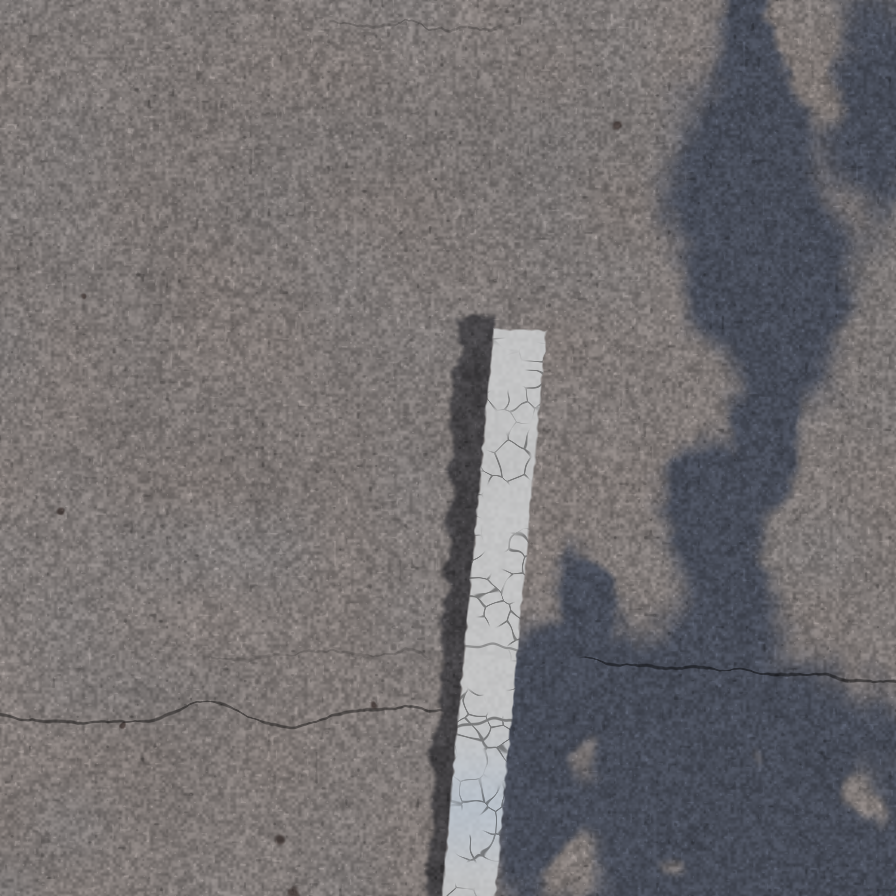
Give the GLSL for this texture, as a Shadertoy shader.

```glsl
// Sunlit asphalt with a cracked white painted stripe and a dark seam beside it.
// Soft ellipses bent by noise form the leafy shade; layered value noise gives the
// grain, and thin distance bands give the cracks.

#define ASPHALT vec3(0.490, 0.467, 0.460)
#define SHADE vec3(0.278, 0.297, 0.345)
#define SEAM vec3(0.245, 0.240, 0.252)
#define PAINT vec3(0.755, 0.757, 0.760)
#define GRAIN 0.30
#define STRIPE_TOP 0.633
#define STRIPE_WIDTH 0.059
#define SHADE_WARP 0.035
#define PAINT_CELLS 42.0

float hash(vec2 p) {
    vec3 q = fract(p.xyx * 0.1031);
    q += dot(q, q.yzx + 33.33);
    return fract((q.x + q.y) * q.z);
}

float noise(vec2 p) {
    vec2 i = floor(p), f = fract(p);
    f = f * f * (3.0 - 2.0 * f);
    return mix(mix(hash(i), hash(i + vec2(1, 0)), f.x),
               mix(hash(i + vec2(0, 1)), hash(i + vec2(1, 1)), f.x), f.y);
}

float fbm(vec2 p) {
    float sum = 0.0, amp = 0.5;
    for (int i = 0; i < 4; i++) {
        sum += amp * noise(p);
        p = mat2(1.6, 1.2, -1.2, 1.6) * p + 7.3;
        amp *= 0.5;
    }
    return sum;
}

// Gap between the two nearest cell centres: zero on cell borders.
float cellBorder(vec2 p) {
    vec2 cell = floor(p);
    float near = 9.0, next = 9.0;
    for (int j = -1; j <= 1; j++)
    for (int i = -1; i <= 1; i++) {
        vec2 c = cell + vec2(i, j);
        float d = length(c + vec2(hash(c), hash(c + 51.7)) - p);
        next = min(next, max(near, d));
        near = min(near, d);
    }
    return next - near;
}

float bell(float x, float centre, float width) {
    float d = (x - centre) / width;
    return exp(-d * d);
}

float span(float x, float a, float b) {
    return smoothstep(a - 0.01, a + 0.01, x) * (1.0 - smoothstep(b - 0.01, b + 0.01, x));
}

float band(float d, float width) {
    return 1.0 - smoothstep(width * 0.35, width * 1.4, abs(d));
}

// Each ellipse holds its centre and radii.
float treeShade(vec2 p) {
    vec4 dark[12] = vec4[12](
        vec4(0.840, 0.800, 0.085, 0.150), vec4(0.865, 0.650, 0.075, 0.095),
        vec4(0.835, 0.980, 0.032, 0.080), vec4(0.985, 0.890, 0.050, 0.110),
        vec4(0.780, 0.450, 0.036, 0.050), vec4(0.805, 0.350, 0.052, 0.100),
        vec4(0.850, 0.520, 0.025, 0.080), vec4(0.655, 0.330, 0.024, 0.060),
        vec4(0.700, 0.230, 0.085, 0.060), vec4(0.600, 0.150, 0.060, 0.130),
        vec4(0.850, 0.150, 0.190, 0.120), vec4(0.850, 0.000, 0.200, 0.110));
    vec4 gaps[6] = vec4[6](
        vec4(0.660, 0.165, 0.030, 0.042), vec4(0.965, 0.110, 0.026, 0.045),
        vec4(0.640, 0.040, 0.032, 0.030), vec4(0.760, 0.030, 0.030, 0.030),
        vec4(0.845, 0.145, 0.020, 0.030), vec4(0.905, 0.935, 0.026, 0.060));
    vec2 q = p + SHADE_WARP * (vec2(fbm(p * 15.0), fbm(p * 15.0 + 40.0)) - 0.47) * 2.0;
    float cover = 0.0;
    for (int i = 0; i < 12; i++) {
        vec2 d = (q - dark[i].xy) / dark[i].zw;
        cover += exp(-dot(d, d));
    }
    for (int i = 0; i < 6; i++) {
        vec2 d = (q - gaps[i].xy) / gaps[i].zw;
        cover -= 0.75 * exp(-dot(d, d));
    }
    cover += 0.35 * (fbm(p * 22.0 + 9.0) - 0.47);
    return smoothstep(0.14, 0.66, cover) * smoothstep(0.53, 0.57, p.x);
}

float groundCracks(vec2 p) {
    float wiggle = 0.012 * (fbm(vec2(p.x * 35.0, 3.0)) - 0.47);
    float left = 0.200 - 0.007 * smoothstep(0.0, 0.12, p.x) + 0.025 * bell(p.x, 0.235, 0.045)
               - 0.006 * bell(p.x, 0.325, 0.035) + 0.015 * smoothstep(0.33, 0.42, p.x);
    float right = 0.263 - 0.068 * (p.x - 0.65);
    float width = 0.0008 + 0.0016 * noise(p * 60.0);
    float c = 0.75 * band(p.y - left - wiggle, width) * span(p.x, -0.1, 0.50);
    c = max(c, 0.8 * band(p.y - right - wiggle, width) * span(p.x, 0.65, 1.1));
    c = max(c, 0.25 * band(p.y - 0.268 - wiggle * 2.0, width) * span(p.x, 0.23, 0.48));
    return max(c, 0.35 * band(p.y - 0.970 - wiggle * 2.0, width) * span(p.x, 0.37, 0.56));
}

void mainImage(out vec4 fragColor, in vec2 fragCoord) {
    vec2 p = fragCoord / iResolution.xy;
    float soft = 0.0016;

    // Ground, broad stains and shade
    float stain = fbm(p * 6.0) - 0.47;
    vec3 col = ASPHALT * (1.0 + 0.10 * stain) + vec3(0.012, 0.0, -0.008) * (noise(p * 13.0) - 0.5);
    col = mix(col, SHADE, treeShade(p));
    vec3 spots[7] = vec3[7](vec3(0.689, 0.860, 0.006), vec3(0.313, 0.062, 0.007),
        vec3(0.417, 0.212, 0.005), vec3(0.068, 0.429, 0.005), vec3(0.094, 0.668, 0.004),
        vec3(0.328, 0.004, 0.007), vec3(0.137, 0.190, 0.004));
    for (int i = 0; i < 7; i++) {
        float d = length(p - spots[i].xy) + 0.004 * (noise(p * 180.0) - 0.5);
        col = mix(col, vec3(0.23, 0.19, 0.18), 0.75 * (1.0 - smoothstep(0.4, 1.1, d / spots[i].z)));
    }
    col *= 1.0 - 0.55 * groundCracks(p);

    // Ragged seam to the left of the stripe
    float stripeLeft = 0.4935 + 0.091 * p.y;
    float seamLeft = 0.473 + 0.064 * p.y + 0.026 * (fbm(vec2(p.y * 38.0, p.x * 12.0)) - 0.47);
    float seamTop = 0.646 + 0.012 * (noise(p * 70.0) - 0.5);
    float seam = smoothstep(-0.004, 0.004, p.x - seamLeft) * smoothstep(-0.004, 0.004, seamTop - p.y)
               * (1.0 - smoothstep(-0.002, 0.003, p.x - stripeLeft));
    col = mix(col, SEAM * (0.9 + 0.2 * noise(p * 45.0)), seam * 0.92);

    // Stone grain
    float grain = 0.6 * noise(p * 290.0) + 0.4 * noise(p * 170.0 + 19.0) - 0.5;
    float glint = smoothstep(0.80, 1.0, noise(p * 230.0 + 71.0));
    float pit = smoothstep(0.84, 1.0, noise(p * 150.0 + 33.0));
    col *= 1.0 + GRAIN * 1.5 * grain + 0.16 * glint - 0.18 * pit;

    // Painted stripe with chipped rim and crazing
    float chip = 0.003 * (noise(p * 130.0) - 0.5);
    float across = p.x - stripeLeft;
    float inside = min(min(across, STRIPE_WIDTH - across), STRIPE_TOP - 0.04 * (p.x - 0.55) - p.y);
    float stripe = smoothstep(-soft, soft, inside + chip);
    vec3 paint = mix(PAINT, vec3(0.71, 0.74, 0.775), bell(p.y, 0.10, 0.06));
    paint *= 1.0 + 0.05 * (noise(p * 240.0) - 0.5) + 0.08 * stain;
    vec2 bend = 0.008 * vec2(noise(p * 60.0), noise(p * 60.0 + 15.0));
    float craze = 1.0 - smoothstep(0.02, 0.10, cellBorder((p + bend) * PAINT_CELLS));
    craze *= smoothstep(0.35, 0.65, noise(p * 38.0 + 5.0));
    float ripple = 0.012 * (noise(vec2(p.x * 60.0, 8.0)) - 0.5);
    craze = max(craze, band(p.y - 0.188 - 0.15 * across - ripple, 0.0018));
    craze = max(craze, 0.7 * band(p.y - 0.277 - ripple, 0.0015));
    paint *= 1.0 - 0.38 * craze;
    col = mix(col, paint, stripe);

    fragColor = vec4(clamp(col, 0.0, 1.0), 1.0);
}
```
